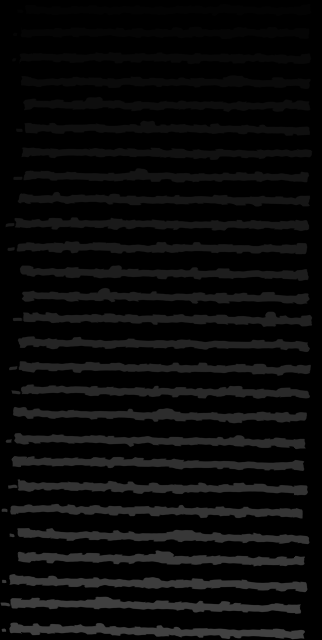
This pattern is drawn by a Shadertoy shader. Its source:

```glsl
#define ROWS 27.0
#define ROWS_PER_HEIGHT 26.8
#define FIRST_ROW 0.42
#define HALF_THICKNESS 0.138
#define BUMP_SPACING 0.88
#define BUMP_CHANCE 0.78
#define KNOB_CHANCE 0.5
#define DOT_CHANCE 0.75
#define BLEND 0.07
#define WOBBLE 0.05
#define DARKEST 0.012
#define LIGHTEST 0.255

float hash(vec2 p) {
    vec3 q = fract(vec3(p.xyx) * 0.1031);
    q += dot(q, q.yzx + 33.33);
    return fract((q.x + q.y) * q.z);
}

// Smooth 1D noise in -1..1, separate for each seed
float noise(float x, float seed) {
    float i = floor(x), f = fract(x);
    f = f * f * (3.0 - 2.0 * f);
    return mix(hash(vec2(i, seed)), hash(vec2(i + 1.0, seed)), f) * 2.0 - 1.0;
}

float roundedBox(vec2 p, vec2 halfSize) {
    float r = 0.7 * min(halfSize.x, halfSize.y);
    vec2 q = abs(p) - halfSize + r;
    return length(max(q, 0.0)) + min(max(q.x, q.y), 0.0) - r;
}

float smoothUnion(float a, float b) {
    float h = max(BLEND - abs(a - b), 0.0) / BLEND;
    return min(a, b) - h * h * BLEND * 0.25;
}

// Small swellings scattered along one edge of the bar
float edgeBumps(vec2 p, float side, float row, float left, float right) {
    float d = 1.0;
    float seed = row * 2.0 + side + 61.0;
    float cell = floor(p.x / BUMP_SPACING);
    for (float k = -1.0; k <= 1.0; k++) {
        vec2 key = vec2(cell + k + 20.0, seed);
        if (hash(key) > BUMP_CHANCE) continue;
        float x = (cell + k + 0.2 + 0.6 * hash(key + 113.0)) * BUMP_SPACING;
        float size = hash(key + 271.0);
        vec2 halfSize = vec2(mix(0.1, 0.3, hash(key + 37.0)), mix(0.03, 0.12, size * size));
        x = clamp(x, left + halfSize.x, right - halfSize.x);
        d = min(d, roundedBox(p - vec2(x, side * HALF_THICKNESS), halfSize));
    }
    return d;
}

// Distance to one worn stroke; p.y is measured upward from its row
float stroke(vec2 p, float row, float width) {
    float t = row / (ROWS - 1.0);
    float left = mix(1.0, 0.55, t) + 0.22 * (hash(vec2(row, 3.0)) * 2.0 - 1.0);
    float right = width - mix(0.4, 0.72, t) - 0.35 * (hash(vec2(row, 7.0)) - 0.4);

    // Slight downhill tilt and rough edges
    p.y += mix(0.03, 0.28, t) * (p.x / width - 0.5);
    p.y += 0.05 * (hash(vec2(row, 11.0)) * 2.0 - 1.0);
    p.y += WOBBLE * (0.6 * noise(p.x * 1.3, row + 90.0) + 0.5 * noise(p.x * 5.0, row + 150.0));
    p.x += WOBBLE * noise(p.y * 9.0 + 40.0, row + 210.0);

    vec2 center = vec2(0.5 * (left + right), 0.0);
    float d = roundedBox(p - center, vec2(0.5 * (right - left), HALF_THICKNESS));
    d = smoothUnion(d, edgeBumps(p, 1.0, row, left, right));
    d = smoothUnion(d, edgeBumps(p, -1.0, row, left, right));

    // Occasional large knob
    if (hash(vec2(row, 17.0)) < KNOB_CHANCE) {
        float x = mix(left + 0.5, right - 0.6, hash(vec2(row, 23.0)));
        float size = hash(vec2(row, 29.0));
        vec2 halfSize = vec2(mix(0.22, 0.48, size * size), 0.22);
        float lift = mix(0.03, 0.14, hash(vec2(row, 31.0)));
        d = smoothUnion(d, roundedBox(p - vec2(x, lift), halfSize));
    }

    // Detached or trailing speck at the left end
    if (hash(vec2(row, 41.0)) < DOT_CHANCE) {
        float reach = mix(0.06, 0.2, hash(vec2(row, 43.0)));
        d = smoothUnion(d, roundedBox(p - vec2(left - 0.25, -0.09), vec2(reach, 0.065)));
    }
    return d;
}

void mainImage(out vec4 fragColor, in vec2 fragCoord) {
    float pixel = ROWS_PER_HEIGHT / iResolution.y;
    vec2 p = vec2(fragCoord.x, iResolution.y - fragCoord.y) * pixel;
    float row = clamp(floor(p.y - FIRST_ROW + 0.5), 0.0, ROWS - 1.0);

    float d = stroke(vec2(p.x, row + FIRST_ROW - p.y), row, iResolution.x * pixel);
    float coverage = smoothstep(0.7, -0.7, d / pixel);

    // Strokes brighten steadily toward the bottom
    float grey = mix(DARKEST, LIGHTEST, row / (ROWS - 1.0));
    fragColor = vec4(vec3(grey * coverage), 1.0);
}
```
